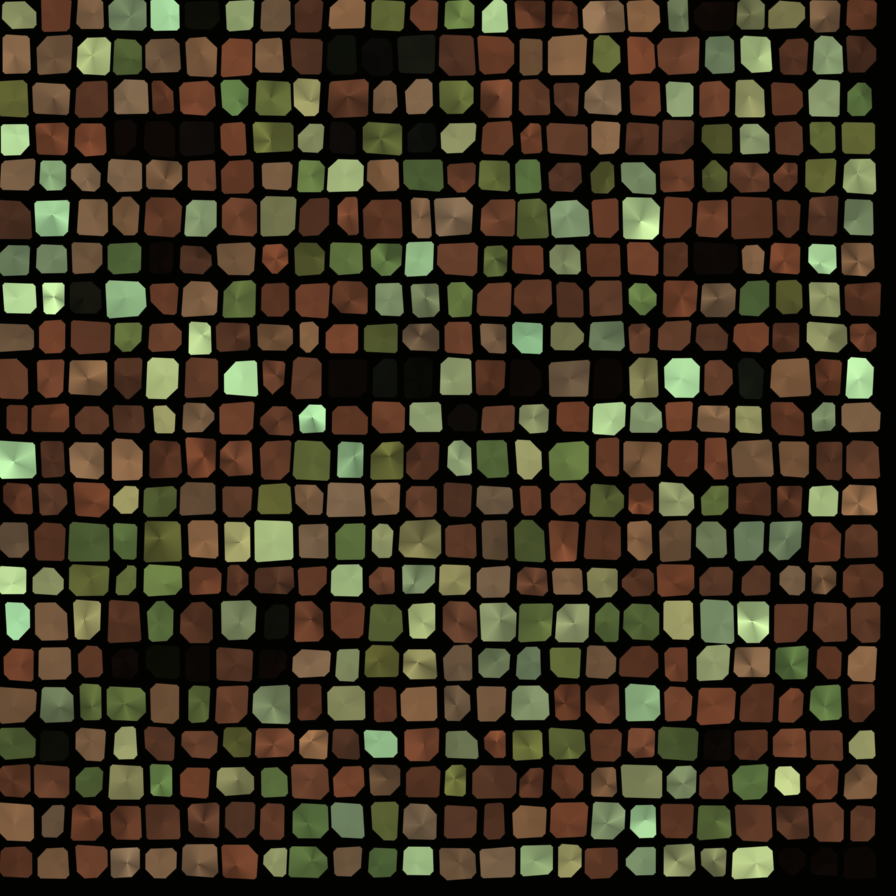
Reproduce this pattern procedurally as a WebGL 1 fragment shader.

```glsl
precision highp float;

uniform vec2 u_resolution;

#define COUNT vec2(24.0, 22.0)
#define ORIGIN vec2(-0.0033, 0.0135)
#define PITCH vec2(0.0411, 0.0451)
#define GAP vec2(0.0064, 0.0074)
#define ROW_JITTER 0.17
#define COLUMN_JITTER 0.30
#define TILT 0.16
#define CORNER_CUT 0.011
#define FACETS 7.0
#define DARK_SHARE 0.035
#define SOFTNESS 0.0011
#define GROUT vec3(0.008, 0.008, 0.004)

float hash(vec2 id, float salt) {
  return fract(sin(dot(vec3(id, salt), vec3(12.99, 78.23, 37.72))) * 43758.55);
}

// Uneven grid lines, in cell units
float rowEdge(float row) {
  return row + (hash(vec2(row, 3.0), 1.0) - 0.5) * ROW_JITTER;
}

float columnEdge(float column, float row, float y) {
  vec2 id = vec2(column, row);
  float shift = (hash(id, 2.0) - 0.5) * COLUMN_JITTER;
  float lean = (hash(id, 3.0) - 0.5) * TILT;
  return column + shift + lean * (y - row - 0.5);
}

vec2 findTile(vec2 p) {
  float row = floor(p.y);
  row += step(rowEdge(row + 1.0), p.y) - step(p.y, rowEdge(row));
  float column = floor(p.x);
  column += step(columnEdge(column + 1.0, row, p.y), p.x)
          - step(p.x, columnEdge(column, row, p.y));
  return vec2(column, row);
}

// Earthy browns, olives and pale greens
vec3 tileColor(vec2 id) {
  float pick = hash(id, 10.0);
  float warmth = hash(id, 11.0);
  vec3 color = mix(vec3(0.31, 0.20, 0.14), vec3(0.40, 0.23, 0.15), warmth);
  if (pick > 0.42) color = mix(vec3(0.40, 0.33, 0.25), vec3(0.47, 0.34, 0.23), warmth);
  if (pick > 0.61) color = mix(vec3(0.34, 0.34, 0.17), vec3(0.32, 0.41, 0.23), warmth);
  if (pick > 0.75) color = mix(vec3(0.52, 0.50, 0.32), vec3(0.45, 0.53, 0.39), warmth);
  if (pick > 0.91) color = mix(vec3(0.66, 0.71, 0.47), vec3(0.57, 0.76, 0.56), warmth);
  return color * mix(0.82, 1.18, hash(id, 12.0));
}

// Fan of light and dark wedges around the tile centre
float facetShade(vec2 id, vec2 fromCentre) {
  vec2 d = fromCentre + (vec2(hash(id, 20.0), hash(id, 21.0)) - 0.5) * 0.008;
  float turn = (atan(d.y, d.x + 0.00001) / 6.28318 + 0.5) * FACETS;
  float wedge = floor(turn);
  float a = hash(id, 30.0 + mod(wedge, FACETS));
  float b = hash(id, 30.0 + mod(wedge + 1.0, FACETS));
  float contrast = 0.10 + 0.60 * pow(hash(id, 22.0), 2.0);
  return 1.0 + contrast * (mix(a, b, fract(turn)) - 0.5);
}

void main() {
  vec2 uv = gl_FragCoord.xy / u_resolution;
  vec2 p = (uv - ORIGIN) / PITCH;
  vec2 id = findTile(p);

  // Distances inward from the left-bottom and right-top sides
  vec2 low = p - vec2(columnEdge(id.x, id.y, p.y), rowEdge(id.y));
  vec2 high = vec2(columnEdge(id.x + 1.0, id.y, p.y), rowEdge(id.y + 1.0)) - p;
  low *= PITCH;
  high *= PITCH;
  vec2 fromCentre = 0.5 * (low - high);

  // Each side gets its own inset; top and bottom also slope
  vec2 lowInset = vec2(hash(id, 40.0), hash(id, 41.0)) * 0.7 + 0.15;
  vec2 highInset = vec2(hash(id, 42.0), hash(id, 43.0)) * 0.7 + 0.15;
  low -= GAP * lowInset;
  high -= GAP * highInset;
  low.y += (hash(id, 44.0) - 0.5) * TILT * fromCentre.x;
  high.y += (hash(id, 45.0) - 0.5) * TILT * fromCentre.x;

  // Chipped corners
  vec2 side = min(low, high);
  float corner = step(high.x, low.x) + 2.0 * step(high.y, low.y);
  float chip = 0.0025 + CORNER_CUT * pow(hash(id, 50.0 + corner), 2.5);
  float inside = min(min(side.x, side.y), (side.x + side.y - chip) * 0.707);

  float soft = max(SOFTNESS, 0.6 / u_resolution.y);
  float cover = smoothstep(-soft, soft, inside);
  vec2 inGrid = step(vec2(0.0), id) * step(id, COUNT - 1.0);
  cover *= inGrid.x * inGrid.y;

  // Blackened tiles, single and in short runs
  float single = step(hash(id, 60.0), DARK_SHARE);
  float run = step(hash(floor(id / vec2(3.0, 1.0)), 61.0), DARK_SHARE);
  float dimming = mix(1.0, 0.12, max(single, run));

  vec3 color = tileColor(id) * facetShade(id, fromCentre) * dimming;
  gl_FragColor = vec4(mix(GROUT, color, cover), 1.0);
}
```
